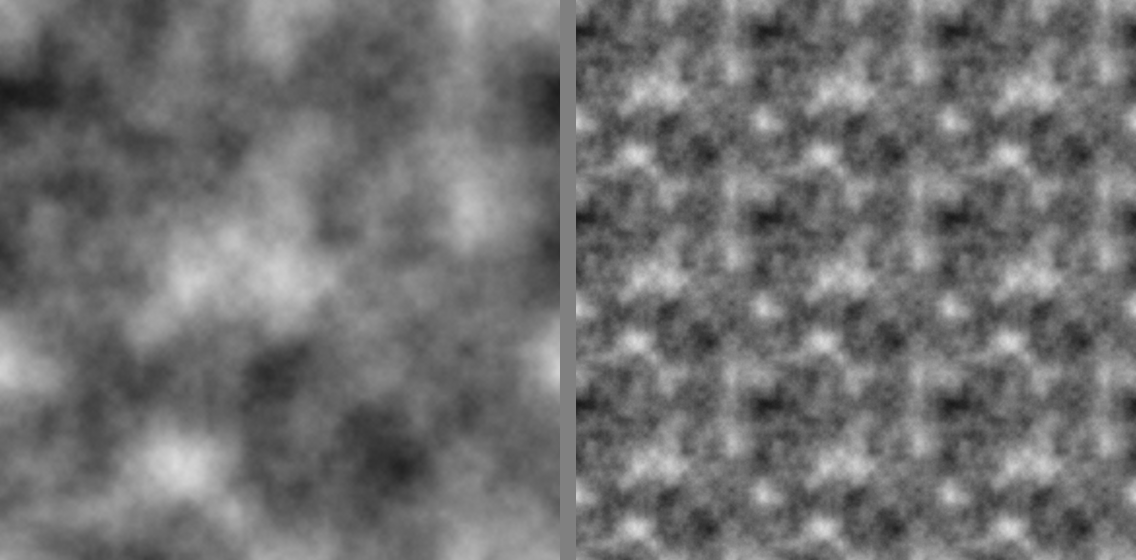
Left, the tile; right, the same tile 3 across and 3 down.
Reproduce this texture procedurally as a WebGL 2 fragment shader.

```glsl
#version 300 es
precision highp float;
precision highp int;

uniform vec2 u_resolution;
out vec4 fragColor;

// Integer hash of a lattice cell, giving a value from 0 to 1
float hash(ivec2 cell, int seed) {
    uint h = uint(cell.x) * 1597334677u ^ uint(cell.y) * 3812015801u ^ uint(seed) * 2798796415u;
    h = (h ^ (h >> 16)) * 2146121005u;
    h = (h ^ (h >> 15)) * 2221713035u;
    h ^= h >> 16;
    return float(h >> 8) / 16777215.0;
}

// Smooth value noise that wraps after a whole number of cells
float wrappedNoise(vec2 uv, int period, int seed) {
    vec2 p = uv * float(period);
    vec2 f = fract(p);
    vec2 blend = f * f * (3.0 - 2.0 * f);
    ivec2 a = ivec2(floor(p)) % period;
    ivec2 b = (a + 1) % period;
    float bottom = mix(hash(a, seed), hash(ivec2(b.x, a.y), seed), blend.x);
    float top = mix(hash(ivec2(a.x, b.y), seed), hash(b, seed), blend.x);
    return mix(bottom, top, blend.y);
}

// Octaves of doubling detail and halving strength
float cloud(vec2 uv) {
    float sum = 0.0;
    float total = 0.0;
    float strength = 1.0;
    int period = 6;
    for (int octave = 0; octave < 6; octave++) {
        sum += strength * wrappedNoise(uv, period, octave + 11);
        total += strength;
        strength *= 0.5;
        period *= 2;
    }
    return sum / total;
}

void main() {
    vec2 uv = gl_FragCoord.xy / u_resolution;
    fragColor = vec4(vec3(cloud(uv)), 1.0);
}
```
